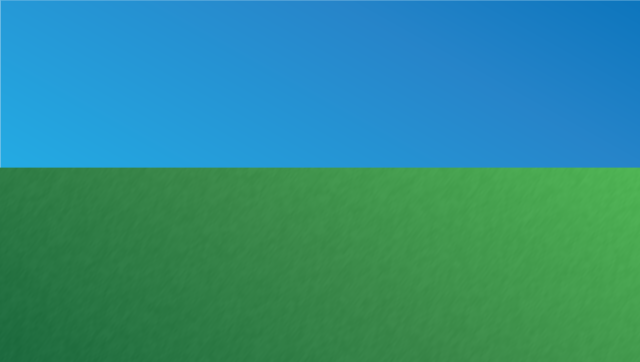
A WebGL 1 fragment shader for this background:

```glsl
precision highp float;
// A diagonal blue gradient sky above a softly brushed green field.
uniform vec2 u_resolution;

const float HORIZON = 0.537;

float hash(vec2 p) {
  vec3 q = fract(vec3(p.xyx) * 0.1031);
  q += dot(q, q.yzx + 33.33);
  return fract((q.x + q.y) * q.z);
}

float valueNoise(vec2 p) {
  vec2 cell = floor(p);
  vec2 f = fract(p);
  f = f * f * (3.0 - 2.0 * f);
  float low = mix(hash(cell), hash(cell + vec2(1.0, 0.0)), f.x);
  float high = mix(hash(cell + vec2(0.0, 1.0)), hash(cell + vec2(1.0)), f.x);
  return mix(low, high, f.y);
}

// Blend three colours, the middle one sitting at the given stop
vec3 gradient3(vec3 first, vec3 middle, vec3 last, float stop, float t) {
  vec3 lower = mix(first, middle, clamp(t / stop, 0.0, 1.0));
  return mix(lower, last, clamp((t - stop) / (1.0 - stop), 0.0, 1.0));
}

// Progress from the lower left to the upper right corner of a box
float diagonal(vec2 p, vec2 size, float rise) {
  return (p.x + rise * p.y) / (size.x + rise * size.y);
}

vec3 skyColor(vec2 p, vec2 size) {
  vec3 cyan = vec3(0.14, 0.67, 0.89);
  vec3 azure = vec3(0.15, 0.52, 0.79);
  vec3 deepBlue = vec3(0.05, 0.46, 0.74);
  return gradient3(cyan, azure, deepBlue, 0.67, diagonal(p, size, 1.8));
}

// Short slanted strokes, centred on zero
float brushGrain(vec2 p) {
  vec2 along = normalize(vec2(0.75, 1.0));
  vec2 q = vec2(dot(p, vec2(along.y, -along.x)), dot(p, along)) + 4.0;
  float coarse = valueNoise(q * vec2(95.0, 38.0));
  float fine = valueNoise(q * vec2(190.0, 75.0) + 17.0);
  return 0.5 * (coarse + fine) - 0.5;
}

vec3 fieldColor(vec2 p, vec2 size) {
  vec3 darkGreen = vec3(0.11, 0.415, 0.245);
  vec3 midGreen = vec3(0.23, 0.535, 0.288);
  vec3 brightGreen = vec3(0.31, 0.71, 0.33);
  vec3 base = gradient3(darkGreen, midGreen, brightGreen, 0.5, diagonal(p, size, 1.41));
  return base + 0.035 * brushGrain(p);
}

void main() {
  float pixel = 1.0 / u_resolution.y;
  vec2 p = gl_FragCoord.xy * pixel;
  float aspect = u_resolution.x * pixel;

  // Sky with a hairline highlight on its left and top borders
  vec3 sky = skyColor(p - vec2(0.0, HORIZON), vec2(aspect, 1.0 - HORIZON));
  float hairline = 0.0023;
  float leftEdge = clamp((hairline - p.x) / pixel + 0.5, 0.0, 1.0);
  float topEdge = clamp((hairline - 1.0 + p.y) / pixel + 0.5, 0.0, 1.0);
  sky = mix(sky, vec3(0.6, 0.8, 0.92), max(0.7 * leftEdge, 0.4 * topEdge));

  // Field below the horizon
  vec3 field = fieldColor(p, vec2(aspect, HORIZON));
  float aboveHorizon = clamp((p.y - HORIZON) / pixel + 0.5, 0.0, 1.0);
  gl_FragColor = vec4(mix(field, sky, aboveHorizon), 1.0);
}
```
